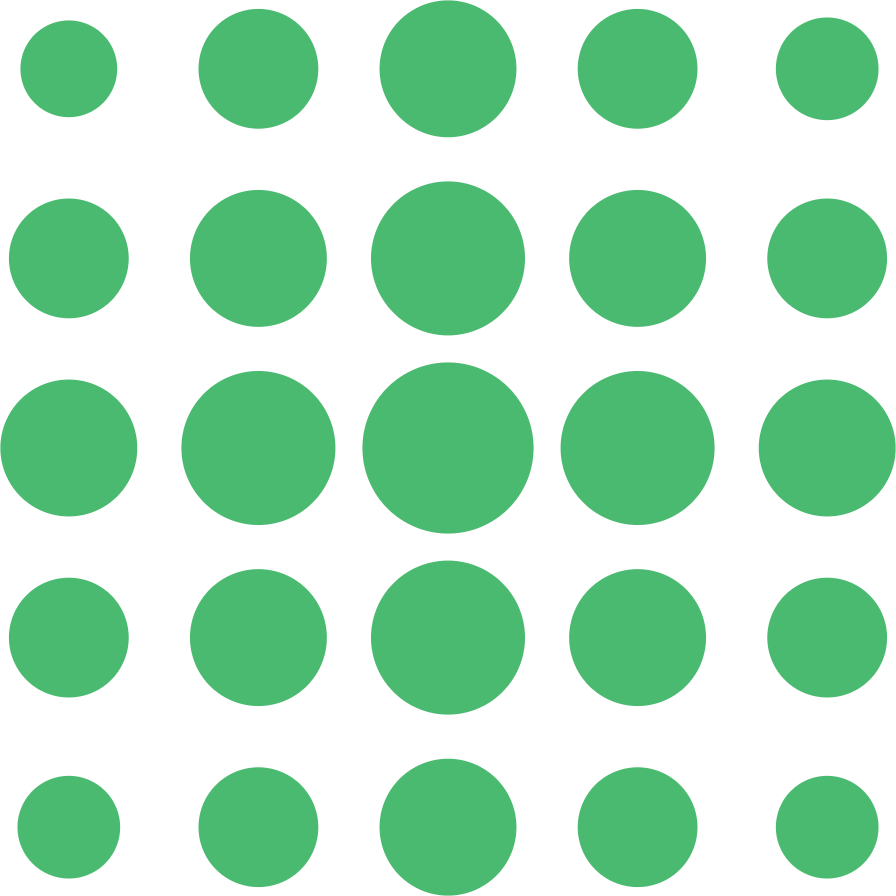
Reproduce this pattern procedurally as a WebGL 2 fragment shader.

```glsl
#version 300 es
precision highp float;
// A five by five grid of flat green discs on white.
// Each disc shrinks evenly with its Manhattan distance from the middle cell;
// the upper left corner disc is slightly smaller than the other corners.

#define PITCH 0.2116
#define CENTER_RADIUS 0.0955
#define RADIUS_STEP 0.00955
#define CORNER_SHRINK 0.0033
#define GRID_REACH 2.0
#define DISC_COLOR vec3(0.294, 0.729, 0.443)
#define PAPER_COLOR vec3(1.0)

uniform vec2 u_resolution;
out vec4 fragColor;

// Radius of the disc in a cell counted from the middle of the grid
float discRadius(vec2 cell) {
    float steps = abs(cell.x) + abs(cell.y);
    float radius = CENTER_RADIUS - RADIUS_STEP * steps;
    bool upperLeft = cell.x < -1.5 && cell.y > 1.5;
    return upperLeft ? radius - CORNER_SHRINK : radius;
}

// Signed distance to the disc of the nearest cell
float discGrid(vec2 p) {
    vec2 cell = clamp(floor(p / PITCH + 0.5), -GRID_REACH, GRID_REACH);
    return length(p - cell * PITCH) - discRadius(cell);
}

void main() {
    // Centered coordinates, one unit along the shorter side
    float side = min(u_resolution.x, u_resolution.y);
    vec2 p = (gl_FragCoord.xy - 0.5 * u_resolution) / side;

    // Edge softened over about one pixel
    float pixel = 1.0 / side;
    float coverage = clamp(0.5 - discGrid(p) / pixel, 0.0, 1.0);

    fragColor = vec4(mix(PAPER_COLOR, DISC_COLOR, coverage), 1.0);
}
```
